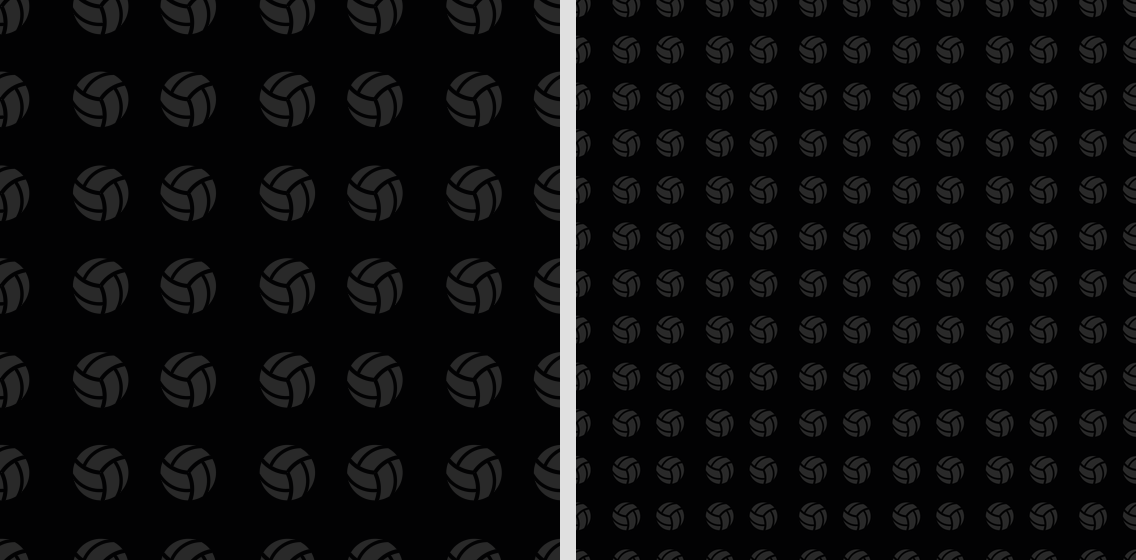
Left: one tile. Right: repeated 2 by 2.
Give the GLSL for this pattern, as a WebGL 1 fragment shader.

```glsl
precision highp float;
// Dark grid of grey volleyballs in alternately spaced columns and rows.

uniform vec2 u_resolution;

#define TILES 3.0                    // tiles per side, each holding 2 x 2 balls
#define COLUMNS vec2(0.0085, 0.5395) // ball centres across a tile
#define ROWS vec2(0.4680, 0.9650)    // ball centres up a tile
#define RADIUS 0.1485                // ball radius in tile units
#define ARM_HALF 0.074               // half widths in ball radii
#define SEAM_HALF 0.062
#define BACKGROUND vec3(0.008, 0.008, 0.012)
#define BALL_GREY vec3(0.162)

// Signed offset from t to the nearer of two centres, wrapping at 1.
float nearestOffset(float t, vec2 centres) {
  vec2 d = fract(t - centres + 0.5) - 0.5;
  return abs(d.x) < abs(d.y) ? d.x : d.y;
}

float circleDistance(vec2 p, vec2 centre, float radius) {
  return length(p - centre) - radius;
}

// Unit ball cut by three curved arms and one curved seam per sector.
float ballDistance(vec2 p) {
  const mat2 thirdTurn = mat2(-0.5, 0.86603, -0.86603, -0.5);
  float ball = length(p) - 1.0;
  for (int i = 0; i < 3; i++) {
    // Arm from the middle to the rim
    float arc = circleDistance(p, vec2(0.056, 1.255), 1.256);
    float arm = max(abs(arc) - ARM_HALF, p.x);
    // Seam that splits the sector beyond the arm
    float split = circleDistance(p, vec2(0.466, -0.220), 1.160);
    float seam = max(abs(split) - SEAM_HALF, arc);
    ball = max(ball, -min(arm, seam));
    p = thirdTurn * p;
  }
  return ball;
}

void main() {
  vec2 tile = gl_FragCoord.xy / u_resolution * TILES;
  vec2 p = vec2(nearestOffset(tile.x, COLUMNS), nearestOffset(tile.y, ROWS)) / RADIUS;

  // One pixel measured in ball radii
  float pixel = TILES / (RADIUS * min(u_resolution.x, u_resolution.y));
  float coverage = 1.0 - smoothstep(-0.7 * pixel, 0.7 * pixel, ballDistance(p));
  gl_FragColor = vec4(mix(BACKGROUND, BALL_GREY, coverage), 1.0);
}
```
